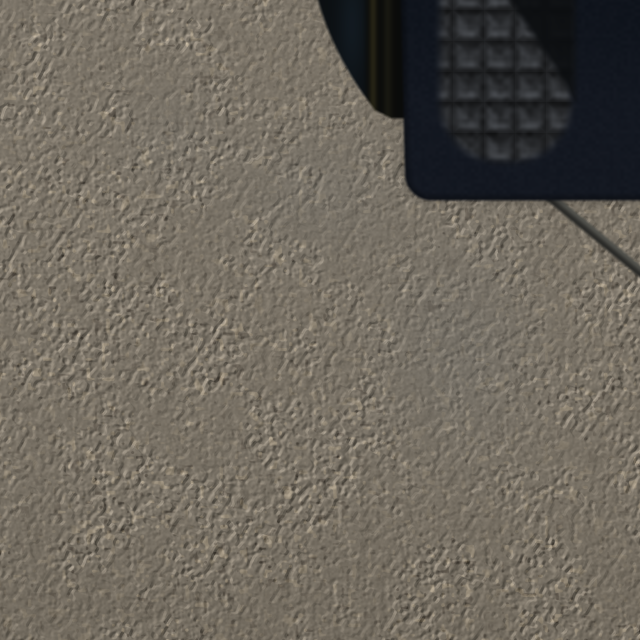
Give the GLSL for this texture, as a WebGL 1 fragment shader.

```glsl
precision highp float;
uniform vec2 u_resolution;

float hash(vec2 p) {
  return fract(sin(dot(p, vec2(127.1, 311.7))) * 43758.5453);
}

float noise(vec2 p) {
  vec2 i = floor(p), f = fract(p);
  f = f * f * (3.0 - 2.0 * f);
  return mix(mix(hash(i), hash(i + vec2(1.0, 0.0)), f.x),
             mix(hash(i + vec2(0.0, 1.0)), hash(i + 1.0), f.x), f.y);
}

float fbm(vec2 p) {
  float sum = 0.0, amp = 0.5;
  for (int i = 0; i < 4; i++) {
    sum += amp * noise(p);
    p = mat2(1.6, 1.2, -1.2, 1.6) * p + 7.3;
    amp *= 0.5;
  }
  return sum;
}

float roundBox(vec2 p, vec2 halfSize, float r) {
  vec2 q = abs(p) - halfSize + r;
  return length(max(q, 0.0)) + min(max(q.x, q.y), 0.0) - r;
}

float fill(float d, float soft) {
  return 1.0 - smoothstep(-soft, soft, d);
}

float blob(vec2 p, vec2 center, vec2 size) {
  vec2 q = (p - center) / size;
  return exp(-dot(q, q));
}

// Separate grains standing up from a flat ground, leaning to the upper right
float grains(vec2 p) {
  vec2 q = mat2(0.85, 0.53, -0.53, 0.85) * p;
  q += 0.004 * vec2(noise(p * 70.0), noise(p * 70.0 + 31.0));
  float coarse = smoothstep(0.42, 0.8, noise(q * vec2(110.0, 165.0).yx));
  float fine = noise(q * vec2(270.0, 190.0) + 17.0);
  return 0.6 * coarse + 0.4 * fine;
}

vec3 pavement(vec2 p) {
  float smoothArea = blob(p, vec2(0.72, 0.46), vec2(0.12, 0.16))
                   + 0.7 * blob(p, vec2(0.5, 0.7), vec2(0.13, 0.1))
                   + 0.5 * blob(p, vec2(0.27, 0.79), vec2(0.08));
  smoothArea = min(smoothArea, 1.0);
  float patches = fbm(p * 17.0 + 3.0);
  float rough = mix(0.6, 1.35, smoothstep(0.3, 0.65, patches)) * (1.0 - 0.45 * smoothArea);
  float relief = grains(p) - grains(p + vec2(0.0038, -0.0028));
  vec3 col = vec3(0.476, 0.447, 0.4) + 0.03 * (patches - 0.47);
  col += 0.02 * (p.y - 0.5) - 0.012 * smoothstep(0.3, 0.0, p.y);
  col = mix(col, vec3(0.45, 0.435, 0.405), 0.55 * smoothArea);
  col += relief * rough * vec3(0.168, 0.158, 0.145);
  float fleck = smoothstep(0.68, 0.9, noise(p * 130.0 + 50.0)) * rough;
  float pit = smoothstep(0.72, 0.95, noise(p * 140.0 + 90.0)) * rough;
  col += fleck * vec3(0.07, 0.06, 0.042) - pit * vec3(0.075, 0.075, 0.07);
  return col + 0.035 * (noise(p * 300.0) - 0.5);
}

// Raised pyramids lit from above, set in a soft dark grid
vec3 tread(vec2 p) {
  vec2 cell = fract((p - vec2(0.708, 0.792)) / vec2(0.0485, 0.048)) - 0.5;
  float ridge = max(abs(cell.x), abs(cell.y));
  float topFace = smoothstep(-0.2, 0.2, cell.y - abs(cell.x));
  float leftFace = smoothstep(-0.2, 0.2, -cell.x - abs(cell.y));
  float light = 0.18 + 0.035 * leftFace - 0.04 * topFace;
  light += 0.08 * smoothstep(0.22, 0.0, abs(cell.y + 0.28)) * smoothstep(0.45, 0.1, abs(cell.x));
  light *= 1.0 - 0.35 * smoothstep(0.25, 0.5, ridge);
  light += 0.05 * (noise(p * 110.0) - 0.5);
  return light * vec3(0.98, 1.02, 1.08);
}

void main() {
  vec2 p = gl_FragCoord.xy / u_resolution;
  float soft = max(0.0035, 1.0 / u_resolution.y);
  vec3 col = pavement(p);

  // Thin rod on the ground
  vec2 along = normalize(vec2(0.134, -0.111));
  vec2 fromStart = p - vec2(0.866, 0.687);
  float across = dot(fromStart, vec2(-along.y, along.x));
  vec3 rod = mix(vec3(0.17, 0.17, 0.16), vec3(0.31, 0.31, 0.29), smoothstep(-0.004, 0.005, across));
  col = mix(col, rod, fill(abs(across) - 0.0075, soft) * step(0.0, dot(fromStart, along) + 0.02));

  // Contact shade below the plate
  float plate = roundBox(p - vec2(1.134 - 0.008 * (p.y - 0.69) / 0.31, 0.987), vec2(0.5, 0.3), 0.04);
  col *= 1.0 - 0.12 * smoothstep(0.012, 0.0, plate);

  // Curved side panel with olive stripes
  float t = (1.0 - p.y) / 0.186;
  float edge = 0.497 + 0.05 * t + 0.05 * t * t;
  float bottom = 0.815 + 0.5 * max(0.612 - p.x, 0.0);
  float panel = max(max((edge - p.x) * 0.85, bottom - p.y), p.x - 0.66);
  vec3 side = mix(vec3(0.045, 0.06, 0.07), vec3(0.07, 0.1, 0.125), blob(p, vec2(0.55, 0.96), vec2(0.022, 0.09)));
  side = mix(side, vec3(0.04, 0.042, 0.038), smoothstep(0.565, 0.58, p.x));
  side += vec3(0.1, 0.09, 0.04) * exp(-pow((p.x - 0.583) / 0.006, 2.0));
  side += vec3(0.05, 0.047, 0.025) * exp(-pow((p.x - 0.606) / 0.007, 2.0));
  col = mix(col, side, fill(panel, soft));

  // Plate
  vec3 body = mix(vec3(0.075, 0.092, 0.127), vec3(0.06, 0.078, 0.11), smoothstep(0.8, 1.0, p.y));
  body += 0.015 * (noise(p * 180.0) - 0.5);
  body *= 0.7 + 0.3 * smoothstep(0.0, 0.014, -plate);

  // Tread pad, shadowed at its upper right
  float pad = roundBox(p - vec2(0.79, 0.95), vec2(0.103, 0.203), 0.095);
  body = mix(body, tread(p), fill(pad, 0.011));
  float slant = 0.797 + 0.66 * (1.0 - p.y);
  float shadow = max(max(slant - p.x, p.x - 0.898), 0.845 - p.y);
  body = mix(body, vec3(0.045, 0.053, 0.062), 0.92 * fill(shadow, 0.01));
  col = mix(col, body, fill(plate, soft));

  gl_FragColor = vec4(col, 1.0);
}
```
